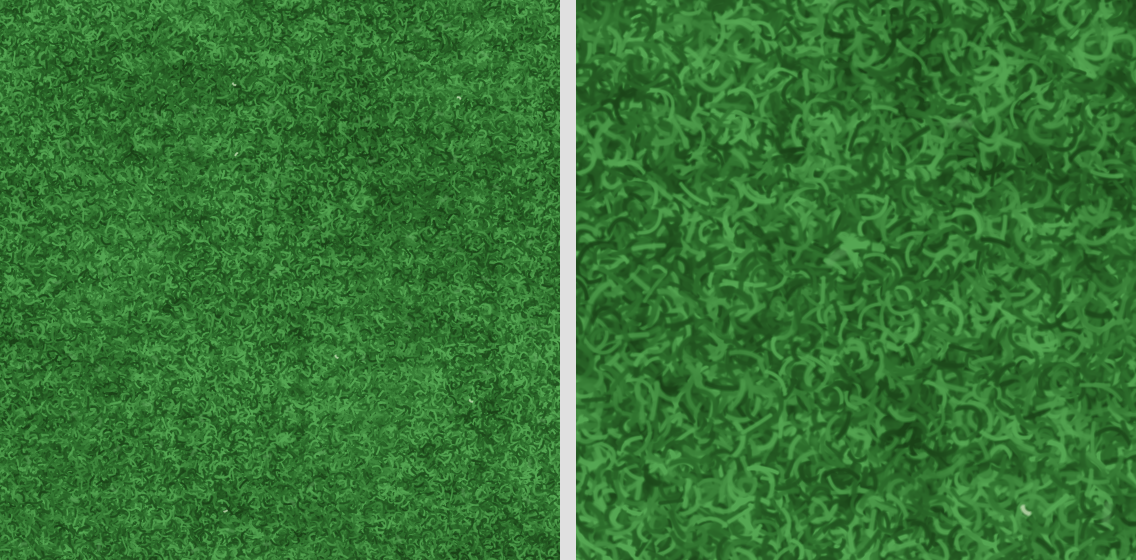
Left: the whole. Right: its middle third, enlarged.
Reproduce this texture procedurally as a Shadertoy shader.

```glsl
// Green wool felt: short tangled fibres over soft mottling, with a few pale nubs.

const vec3 DEEP_GREEN  = vec3(0.10, 0.26, 0.09);
const vec3 MID_GREEN   = vec3(0.18, 0.44, 0.175);
const vec3 LIGHT_GREEN = vec3(0.33, 0.65, 0.32);
const vec3 NUB_GREEN   = vec3(0.40, 0.67, 0.39);
const vec3 PALE_LINT   = vec3(0.74, 0.85, 0.68);

const int   FIBRE_LAYERS = 9;
const float FIBRE_CELLS  = 64.0;
const float NUB_CELLS    = 13.0;
const float LINT_CELLS   = 9.0;

float hash(vec2 p) {
    return fract(sin(dot(p, vec2(127.1, 311.7))) * 43758.5453);
}

vec2 hash2(vec2 p) {
    return vec2(hash(p), hash(p + vec2(41.3, 17.9)));
}

float valueNoise(vec2 p) {
    vec2 cell = floor(p);
    vec2 f = fract(p);
    f = f * f * (3.0 - 2.0 * f);
    float low  = mix(hash(cell), hash(cell + vec2(1.0, 0.0)), f.x);
    float high = mix(hash(cell + vec2(0.0, 1.0)), hash(cell + 1.0), f.x);
    return mix(low, high, f.y);
}

// Cloudy light and dark patches, centred on zero
float mottling(vec2 p) {
    float sum = 0.0;
    float weight = 0.18;
    float scale = 6.0;
    for (int i = 0; i < 4; i++) {
        sum += weight * (valueNoise(p * scale + float(i) * 19.7) - 0.5);
        scale *= 2.2;
        weight *= 0.95;
    }
    return sum;
}

// Coverage of one bent strand around the origin
float strand(vec2 p, float angle, float halfLength, float bend, float width, float pixel) {
    float c = cos(angle);
    float s = sin(angle);
    vec2 q = vec2(c * p.x + s * p.y, c * p.y - s * p.x);
    float along = clamp(q.x / halfLength, -1.0, 1.0);
    float slope = 2.0 * bend * along;
    float across = (q.y - bend * halfLength * along * along) / sqrt(1.0 + slope * slope);
    float d = length(vec2(max(abs(q.x) - halfLength, 0.0), across));
    return 1.0 - smoothstep(0.2 * width, width + 0.6 * pixel, d);
}

// Lays one layer of fibres over the tone below it
float layFibres(float tone, vec2 p, float layer, float pixel) {
    vec2 grid = p * FIBRE_CELLS + layer * vec2(0.37, 0.61);
    vec2 home = floor(grid);
    for (int y = -1; y <= 1; y++) {
        for (int x = -1; x <= 1; x++) {
            vec2 cell = home + vec2(x, y);
            vec2 seed = cell + layer * vec2(73.0, 29.0);
            vec2 offset = (grid - cell - hash2(seed)) / FIBRE_CELLS;
            vec2 shape = hash2(seed + 7.3);
            float angle = 6.2832 * hash(seed + 3.1);
            float halfLength = mix(0.004, 0.0105, shape.x);
            float bend = 1.6 * (shape.y - 0.5);
            float width = mix(0.0015, 0.0027, hash(seed + 11.7));
            float cover = strand(offset, angle, halfLength, bend, width, pixel);
            tone = mix(tone, mix(0.04, 1.08, hash(seed + 5.9)), 0.88 * cover);
        }
    }
    return tone;
}

// Sparse thick flecks: one possible fleck per cell, kept inside its cell
float flecks(vec2 p, float cells, float chance, float size, float pixel) {
    vec2 grid = p * cells;
    vec2 cell = floor(grid);
    vec2 seed = cell + cells * 5.3;
    vec2 offset = (grid - cell - mix(vec2(0.2), vec2(0.8), hash2(seed))) / cells;
    float present = step(hash(seed + 2.7), chance);
    float angle = 6.2832 * hash(seed + 8.1);
    float bend = hash(seed + 6.4) - 0.5;
    return present * strand(offset, angle, size, bend, 0.75 * size, pixel);
}

vec3 feltColour(float tone) {
    vec3 lower = mix(DEEP_GREEN, MID_GREEN, clamp(2.0 * tone, 0.0, 1.0));
    return mix(lower, LIGHT_GREEN, clamp(2.0 * tone - 1.0, 0.0, 1.0));
}

void mainImage(out vec4 fragColor, in vec2 fragCoord) {
    vec2 p = fragCoord / iResolution.y;
    float pixel = 1.0 / iResolution.y;

    // Shadowed ground, then tangled fibres
    float tone = mix(0.05, 0.6, valueNoise(p * 210.0));
    for (int i = 0; i < FIBRE_LAYERS; i++) {
        tone = layFibres(tone, p, float(i), pixel);
    }
    tone += mottling(p);

    // Pale nubs and rare lint
    vec3 colour = feltColour(tone);
    colour = mix(colour, NUB_GREEN, 0.5 * flecks(p, NUB_CELLS, 0.4, 0.005, pixel));
    colour = mix(colour, PALE_LINT, 0.85 * flecks(p, LINT_CELLS, 0.06, 0.0025, pixel));
    fragColor = vec4(colour, 1.0);
}
```
